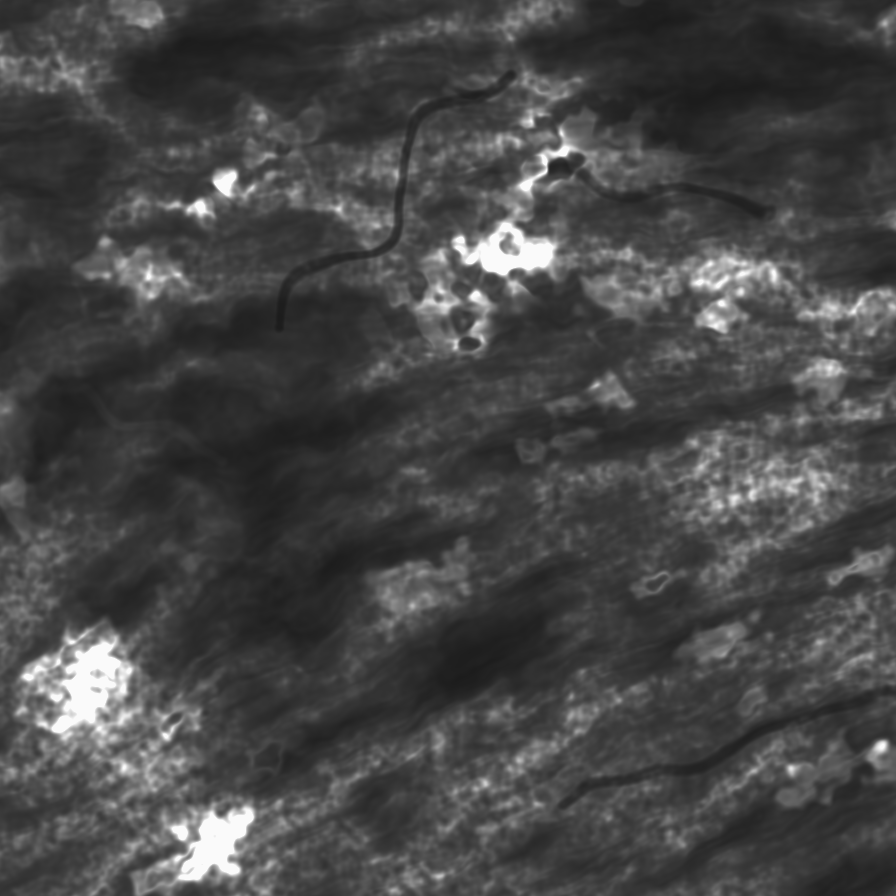
Give the GLSL for this texture, as a three.js fragment shader.

```glsl
// Grey rocky terrain from above: streaked slopes, grainy plateaus, bright outcrops and dark cracks.
varying vec2 vUv;

#define BASE_LEVEL -0.30
#define STREAK_AMOUNT 0.95
#define PATCH_AMOUNT 0.75
#define GRAIN_AMOUNT 0.62
#define GRAIN_SCALE 62.0
#define FLECK_AMOUNT 1.7
#define FLECK_GRID vec2(9.0, 17.0)
#define OUTCROP_AMOUNT 2.7
#define CRACK_WIDTH 0.0055
#define SHADOW_GREY 0.08
#define TONE_GAIN 0.17
#define TONE_CONTRAST 0.62

vec2 hash2(vec2 p) {
  vec3 q = fract(p.xyx * vec3(0.1031, 0.1030, 0.0973));
  q += dot(q, q.yzx + 33.33);
  return fract((q.xx + q.yz) * q.zy);
}

float cornerSlope(vec2 cell, vec2 corner, vec2 f) {
  return dot(hash2(cell + corner + 70.0) * 2.0 - 1.0, f - corner);
}

// Gradient noise, roughly -1 to 1
float noise(vec2 p) {
  vec2 i = floor(p), f = p - i;
  vec2 w = f * f * f * (f * (f * 6.0 - 15.0) + 10.0);
  vec2 e = vec2(1.0, 0.0);
  float low = mix(cornerSlope(i, e.yy, f), cornerSlope(i, e.xy, f), w.x);
  float high = mix(cornerSlope(i, e.yx, f), cornerSlope(i, e.xx, f), w.x);
  return 2.4 * mix(low, high, w.y);
}

float fbm(vec2 p) {
  float sum = 0.0, amp = 1.0;
  for (int i = 0; i < 4; i++) {
    sum += amp * noise(p);
    p = p * 2.03 + 17.3;
    amp *= 0.6;
  }
  return sum;
}

// Soft elliptical mass with its long axis at the given angle
float mass(vec2 p, vec2 centre, vec2 radius, float angle) {
  float c = cos(angle), s = sin(angle);
  vec2 d = mat2(c, -s, s, c) * (p - centre) / radius;
  return exp(-dot(d, d));
}

// Winding line between two ends
float crack(vec2 p, vec2 a, vec2 b, float bend) {
  vec2 along = b - a, d = p - a;
  float t = clamp(dot(d, along) / dot(along, along), 0.0, 1.0);
  vec2 side = normalize(vec2(along.y, -along.x));
  float sway = bend * sin(10.5 * t - 2.8) + 0.008 * noise(p * 16.0);
  float dist = length(d - along * t - side * sway);
  return 1.0 - smoothstep(CRACK_WIDTH * 0.4, CRACK_WIDTH * 1.7, dist);
}

// Scattered pale flecks, some with a dark hollow
float flecks(vec2 p, float rough) {
  vec2 q = p * FLECK_GRID, cell = floor(q);
  float sum = 0.0;
  for (int y = -1; y <= 1; y++) {
    for (int x = -1; x <= 1; x++) {
      vec2 id = cell + vec2(float(x), float(y));
      vec2 place = hash2(id + 11.0), kind = hash2(id + 53.0);
      float radius = mix(0.25, 0.6, kind.y);
      float d = length(q - id - place) / radius + 0.45 * rough;
      float hollow = step(0.5, place.x) * (1.0 - smoothstep(0.1, 0.5, d));
      float body = 1.0 - smoothstep(0.45, 1.1, d);
      sum += smoothstep(0.68, 1.0, kind.x) * (body - 0.7 * hollow);
    }
  }
  return sum;
}

void main() {
  vec2 uv = vUv;
  vec2 p = uv + 0.035 * vec2(fbm(uv * 7.0 + 3.0), fbm(uv * 7.0 + 41.0));

  // Flow coordinates: slopes rise to the right, flattening upwards
  float tilt = mix(0.48, 0.1, smoothstep(0.15, 0.8, uv.y));
  vec2 flow = vec2(uv.x, uv.y - (uv.x - 0.6) * tilt) + 0.25 * (p - uv);

  // Pale plateaus
  float plateau = 1.2 * mass(p, vec2(0.37, 0.77), vec2(0.15, 0.085), 0.55)
    + 1.7 * mass(p, vec2(0.11, 0.90), vec2(0.06, 0.10), 0.5)
    + 1.5 * mass(p, vec2(0.12, 0.20), vec2(0.17, 0.10), 0.2)
    + 1.1 * mass(p, vec2(0.34, 0.05), vec2(0.24, 0.08), 0.0)
    + 1.2 * mass(p, vec2(0.86, 0.47), vec2(0.15, 0.05), 0.5)
    + 0.9 * mass(p, vec2(0.76, 0.71), vec2(0.24, 0.09), -0.1)
    + 0.8 * mass(p, vec2(0.74, 0.25), vec2(0.18, 0.08), 0.3)
    + 1.0 * mass(p, vec2(0.60, 0.95), vec2(0.08, 0.025), 1.6);

  // Dark valleys
  float valley = mass(p, vec2(0.88, 0.92), vec2(0.25, 0.10), 0.0)
    + mass(p, vec2(0.27, 0.95), vec2(0.15, 0.07), 0.3)
    + 0.8 * mass(p, vec2(0.20, 0.50), vec2(0.26, 0.14), -0.2)
    + 0.9 * mass(p, vec2(0.48, 0.24), vec2(0.14, 0.06), 0.5);

  // Layered tone, with grain mostly on the paler ground
  float streaks = fbm(flow * vec2(4.5, 15.0) + 9.0);
  float patches = fbm(p * 5.0 + 23.0);
  float clumps = noise(uv * 30.0) + 0.6 * noise(uv * 61.0 + 5.0);
  float tone = BASE_LEVEL + plateau - valley + STREAK_AMOUNT * streaks + PATCH_AMOUNT * patches * 0.8;
  float grain = noise(uv * GRAIN_SCALE) + 0.7 * noise(uv * GRAIN_SCALE * 1.8 + 31.0);
  tone += GRAIN_AMOUNT * grain * mix(0.15, 1.0, smoothstep(-0.7, 1.0, tone));

  // Bright outcrops and flecks
  float outcrop = mass(p, vec2(0.54, 0.69), vec2(0.09, 0.04), 0.5)
    + mass(p, vec2(0.58, 0.82), vec2(0.075, 0.025), 1.1)
    + mass(p, vec2(0.29, 0.81), vec2(0.10, 0.018), 0.6)
    + 0.6 * mass(p, vec2(0.68, 0.86), vec2(0.10, 0.04), 0.4);
  tone += OUTCROP_AMOUNT * outcrop * smoothstep(-0.55, 0.35, clumps);
  tone += FLECK_AMOUNT * flecks(flow, clumps) * clamp(1.0 - valley, 0.1, 1.0);

  // Cracks and one pale track
  tone -= 1.5 * crack(uv, vec2(0.32, 0.63), vec2(0.55, 0.93), 0.03);
  tone -= 1.2 * crack(uv, vec2(0.63, 0.10), vec2(1.02, 0.24), 0.008);
  tone -= 1.2 * crack(uv, vec2(0.59, 0.81), vec2(0.86, 0.77), 0.008);
  tone += 0.5 * crack(uv, vec2(0.07, 0.56), vec2(0.25, 0.49), 0.008);

  float grey = SHADOW_GREY + TONE_GAIN * exp(TONE_CONTRAST * tone);
  gl_FragColor = vec4(vec3(min(grey, 0.98)), 1.0);
}
```
